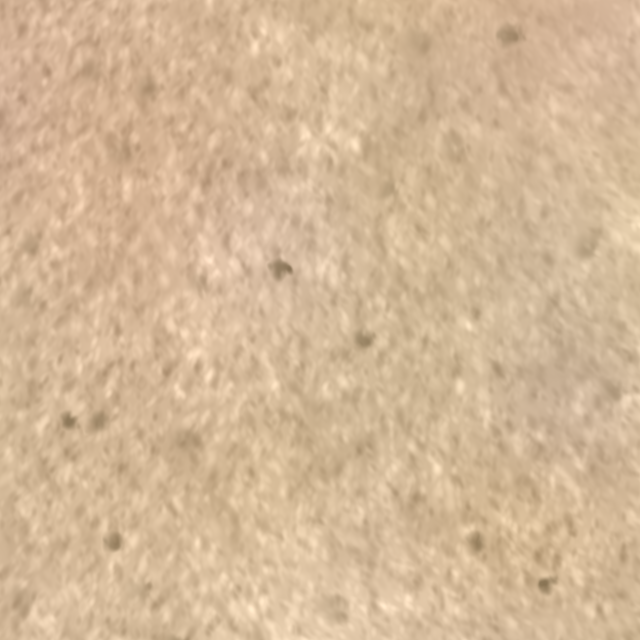
Give the GLSL for this texture, as a WebGL 1 fragment shader.

```glsl
precision highp float;
// Dry, sun-bleached turf: short soft straw flecks over broad tonal patches.
// Every layer is cellular noise that sums smooth elongated grains, one per
// jittered cell; a sparse cellular layer adds ragged dark specks of soil.
uniform vec2 u_resolution;

const vec3 STRAW = vec3(0.834, 0.731, 0.603);
const vec3 SOIL = vec3(0.36, 0.29, 0.17);
const vec3 ROSE_SHIFT = vec3(0.022, -0.012, -0.004);
const vec3 OCHRE_SHIFT = vec3(0.008, 0.004, -0.030);

vec3 hash3(vec2 cell, float seed) {
  vec3 h = fract(vec3(cell.xyx + seed * 7.31) * vec3(0.1031, 0.1030, 0.0973));
  h += dot(h, h.yxz + 33.33);
  return fract((h.xxy + h.yzz) * h.zyx);
}

vec2 rotate(vec2 v, float angle) {
  float c = cos(angle);
  float s = sin(angle);
  return vec2(c * v.x + s * v.y, c * v.y - s * v.x);
}

// Signed sum of soft grains; stretch narrows them, lean tilts their long axis.
float grains(vec2 p, float stretch, float lean, float seed) {
  vec2 base = floor(p);
  float sum = 0.0;
  for (int y = -1; y <= 1; y++) {
    for (int x = -1; x <= 1; x++) {
      vec2 cell = base + vec2(float(x), float(y));
      vec3 rnd = hash3(cell, seed);
      float tilt = lean + (hash3(cell, seed + 5.0).x - 0.5) * 1.3;
      vec2 d = rotate(p - cell - rnd.xy, tilt) * vec2(stretch, 1.0);
      float falloff = max(0.0, 1.0 - dot(d, d));
      sum += (rnd.z * 2.0 - 1.0) * falloff * falloff;
    }
  }
  return sum;
}

// Coverage of scattered specks: many faint wide smudges, few small dark spots.
float specks(vec2 p, float density, float seed) {
  vec2 base = floor(p);
  float cover = 0.0;
  for (int y = -1; y <= 1; y++) {
    for (int x = -1; x <= 1; x++) {
      vec2 cell = base + vec2(float(x), float(y));
      vec3 rnd = hash3(cell, seed);
      vec3 kind = hash3(cell, seed + 9.0);
      float present = step(kind.x, density);
      float strength = mix(0.16, 0.80, kind.y * kind.y * kind.y);
      float radius = mix(0.24, 0.13, kind.y) * mix(0.8, 1.2, kind.z);
      float spot = 1.0 - smoothstep(0.15, 1.0, length(p - cell - rnd.xy) / radius);
      cover = max(cover, present * strength * spot);
    }
  }
  return cover;
}

void main() {
  vec2 p = gl_FragCoord.xy / min(u_resolution.x, u_resolution.y);

  // Broad patches and the prevailing lean of the straw
  float cloud = grains(p * 4.0, 1.0, 0.0, 1.0);
  float patches = grains(p * 14.0, 1.2, 0.0, 2.0);
  float lean = mix(-0.25, 0.55, p.x) + 0.2 * cloud;

  // Fine flecks, softer toward the upper right
  float fleck = grains(p * 45.0, 1.9, lean, 3.0);
  float fibre = grains(p * 86.0, 1.8, lean, 4.0);
  float softness = smoothstep(0.9, 1.9, p.x + p.y);
  float crispness = mix(1.08, 0.65, softness) + 0.25 * patches;
  float tone = 0.030 * cloud + 0.036 * patches
             + crispness * (0.086 * fleck + 0.052 * fibre);

  // Faint rosy, olive and ochre drifts
  float rose = grains(p * 2.7, 1.0, 0.0, 6.0) + 0.5 * (p.y - p.x);
  float ochre = grains(p * 5.0, 1.0, 0.0, 7.0);
  vec3 color = STRAW + tone + ROSE_SHIFT * rose * 0.7 + OCHRE_SHIFT * ochre * 0.5;

  // Dark specks with ragged outlines
  vec2 ragged = vec2(fleck + fibre, grains(p * 50.0, 1.0, 0.0, 8.0)) * 0.045;
  float soil = specks(p * 7.0 + ragged, 0.40, 11.0);
  color = mix(color, SOIL, soil);

  gl_FragColor = vec4(clamp(color, 0.0, 1.0), 1.0);
}
```
